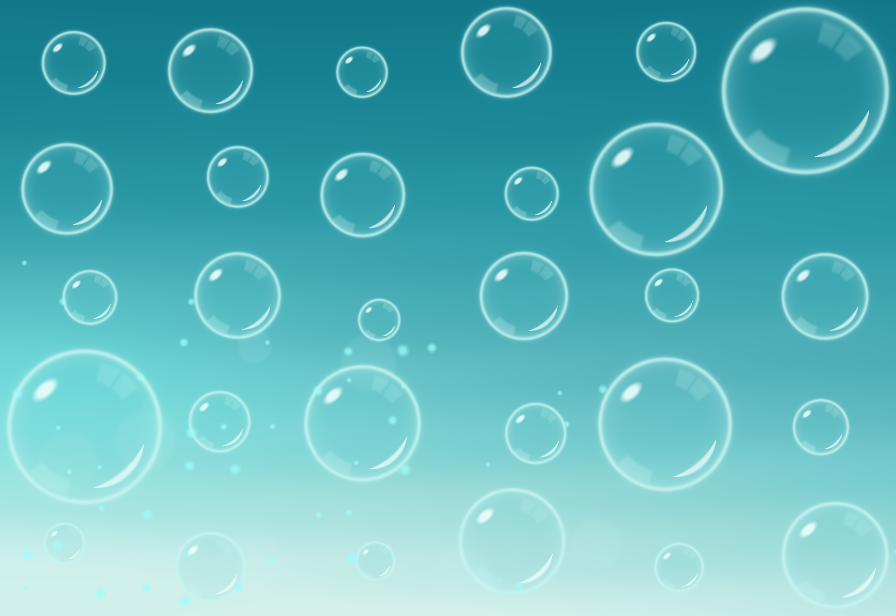
Write a Shadertoy shader that draws this background.

```glsl
// Glossy soap bubbles drifting over a teal to pale aqua gradient with soft sparkles.
#define GRID vec2(6.0, 5.0)
#define LARGE_RADIUS vec2(0.068, 0.148)
#define SMALL_RADIUS vec2(0.027, 0.052)
#define JITTER 0.22
#define GAP 0.012
#define RIM_COLOR vec3(0.78, 0.96, 0.95)
#define GLOW_COLOR vec3(0.45, 0.92, 0.91)
#define SPARK_COLOR vec3(0.62, 0.99, 0.98)
#define LEFT_LIGHT 0.16

vec2 hash2(vec2 c) {
    vec3 q = fract(c.xyx * vec3(0.1031, 0.1030, 0.0973));
    q += dot(q, q.yzx + 33.33);
    return fract((q.xx + q.yz) * q.zy);
}

float band(float x, float lo, float hi, float soft) {
    return smoothstep(lo - soft, lo + soft, x) * (1.0 - smoothstep(hi - soft, hi + soft, x));
}

float ramp(float lo, float hi, float x) {
    return clamp((x - lo) / (hi - lo), 0.0, 1.0);
}

// Water gradient, paler toward the lower left
vec3 water(vec2 p, float aspect) {
    float depth = 1.0 - p.y;
    float side = 0.5 - p.x / aspect;
    float t = depth + LEFT_LIGHT * side * smoothstep(0.2, 0.8, depth);
    t += 0.006 * (sin(p.y * 61.0 + 2.0 * sin(p.x * 3.0)) + sin(p.y * 27.0 - p.x * 4.0));
    vec3 col = mix(vec3(0.07, 0.47, 0.54), vec3(0.09, 0.51, 0.57), ramp(0.0, 0.14, t));
    col = mix(col, vec3(0.17, 0.60, 0.65), ramp(0.14, 0.35, t));
    col = mix(col, vec3(0.33, 0.70, 0.73), ramp(0.35, 0.56, t));
    col = mix(col, vec3(0.47, 0.80, 0.81), ramp(0.56, 0.70, t));
    col = mix(col, vec3(0.64, 0.87, 0.86), ramp(0.70, 0.83, t));
    col = mix(col, vec3(0.83, 0.94, 0.92), ramp(0.83, 0.99, t));
    vec2 g = (p - vec2(0.05, 0.36)) / vec2(0.48, 0.19);
    return mix(col, GLOW_COLOR, 0.5 * exp(-dot(g, g)));
}

// One soft disc per cell, thinning out away from the lower left
float discs(vec2 p, float cell, vec2 radii, float softness, float amount) {
    vec2 id = floor(p / cell);
    vec2 place = hash2(id + 17.0), kind = hash2(id + 71.0);
    vec2 center = (id + mix(vec2(0.3), vec2(0.7), place)) * cell;
    float density = exp(-1.6 * center.x * center.x) * (1.0 - smoothstep(0.35, 0.6, center.y));
    float r = mix(radii.x, radii.y, kind.y * kind.y);
    float d = length(p - center) / r;
    return step(kind.x, amount * density) * (1.0 - smoothstep(1.0 - softness, 1.0 + softness, d));
}

// Center in xy, radius in z
vec3 largeBubble(vec2 cell, vec2 extent) {
    vec2 h = hash2(cell + 5.0), k = hash2(cell + 43.0);
    float r = mix(LARGE_RADIUS.x, LARGE_RADIUS.y, k.x * k.x) * (cell.y < 0.5 ? 0.82 : 1.0);
    vec2 c = (cell + 0.5 + JITTER * (h - 0.5)) * extent / GRID;
    return vec3(clamp(c, vec2(r + GAP), extent - r - GAP), r);
}

// Small bubbles shrink to the room left by their large neighbours
vec3 smallBubble(vec2 cell, vec2 extent) {
    vec2 h = hash2(cell + 11.0);
    float r = mix(SMALL_RADIUS.x, SMALL_RADIUS.y, hash2(cell + 29.0).x);
    vec2 c = (cell + 0.5 + JITTER * (h - 0.5)) * extent / GRID;
    for (int i = 0; i < 4; i++) {
        float s = i < 2 ? 1.0 : -1.0;
        vec2 near = cell + (i % 2 == 0 ? vec2(s, 0.0) : vec2(0.0, s));
        if (any(lessThan(near, vec2(0.0))) || any(greaterThanEqual(near, GRID))) continue;
        vec3 big = largeBubble(near, extent);
        r = min(r, length(c - big.xy) - big.z - GAP);
    }
    return vec3(c, r);
}

// Film, rim and reflections; q is the position in bubble radii
vec3 shadeBubble(vec3 col, vec2 q, float aa) {
    float d = length(q), angle = atan(q.y, q.x);
    float inside = 1.0 - smoothstep(1.0 - aa, 1.0 + aa, d);
    col = mix(col, vec3(0.36, 0.78, 0.80), 0.13 * inside);
    float film = 0.36 * pow(min(d, 1.0), 7.0) * inside;
    float rim = 0.52 * exp(-pow((d - 0.975) / (0.022 + aa), 2.0));
    float halo = 0.20 * exp(-max(d - 1.0, 0.0) * 24.0) * (1.0 - inside);
    col = mix(col, RIM_COLOR, clamp(film + rim + halo, 0.0, 0.85));

    // Faint window panes above right and below left
    float panes = band(angle, 0.62, 1.32, 0.04) * band(d, 0.60, 0.86, 0.04);
    panes *= 1.0 - 0.8 * exp(-pow((angle - 0.98) / 0.035, 2.0));
    float lower = band(angle, -2.45, -1.83, 0.05) * band(d, 0.72, 0.93, 0.04);
    col = mix(col, RIM_COLOR, 0.20 * panes + 0.27 * lower);

    // Bright oval and tapered crescent
    vec2 o = mat2(0.75, -0.66, 0.66, 0.75) * (q - vec2(-0.51, 0.48));
    float oval = 1.0 - smoothstep(0.45, 1.15, length(o / vec2(0.21, 0.105)));
    float taper = 1.0 - pow((angle + 0.86) / 0.58, 2.0);
    float width = 0.055 * max(taper, 0.0) + 0.001;
    float crescent = (1.0 - smoothstep(0.3, 1.3, abs(d - 0.80) / width)) * step(0.0, taper);
    return mix(col, vec3(0.94, 1.0, 0.99), clamp(0.88 * oval + 0.72 * crescent, 0.0, 0.92));
}

void mainImage(out vec4 fragColor, in vec2 fragCoord) {
    vec2 p = fragCoord / iResolution.y;
    vec2 extent = vec2(iResolution.x / iResolution.y, 1.0);
    vec3 col = water(p, extent.x);
    col = mix(col, vec3(0.80, 0.97, 0.95), 0.10 * discs(p, 0.17, vec2(0.022, 0.05), 0.12, 0.7));
    for (int i = 0; i < int(GRID.x * GRID.y); i++) {
        vec2 cell = vec2(i % int(GRID.x), i / int(GRID.x));
        bool isLarge = mod(cell.x + cell.y, 2.0) > 0.5;
        vec3 b = isLarge ? largeBubble(cell, extent) : smallBubble(cell, extent);
        if (b.z < 0.018 || length(p - b.xy) > 1.25 * b.z) continue;
        col = shadeBubble(col, (p - b.xy) / b.z, 1.0 / (iResolution.y * b.z));
    }
    col = mix(col, SPARK_COLOR, 0.75 * discs(p, 0.068, vec2(0.003, 0.008), 0.7, 0.65));
    fragColor = vec4(col, 1.0);
}
```
